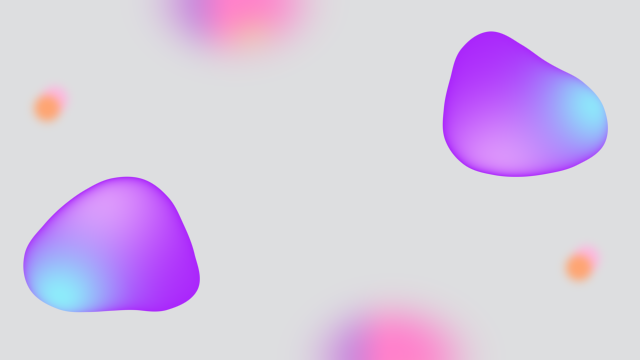
Write a WebGL 2 fragment shader that draws this background.

```glsl
#version 300 es
precision highp float;

uniform vec2 u_resolution;
out vec4 outColor;

// Colours
const vec3 BACKDROP = vec3(0.867, 0.871, 0.878);
const vec3 PURPLE = vec3(0.665, 0.145, 0.985);
const vec3 ORCHID = vec3(0.880, 0.600, 0.985);
const vec3 CYAN = vec3(0.550, 0.945, 0.980);
const vec3 MAUVE = vec3(0.780, 0.480, 0.860);
const vec3 PINK = vec3(1.000, 0.500, 0.800);
const vec3 PEACH = vec3(0.980, 0.680, 0.660);
const vec3 ROSE = vec3(1.000, 0.710, 0.880);
const vec3 ORANGE = vec3(1.000, 0.640, 0.430);

// Layout, in units of the canvas height
const vec2 RIGHT_BLOB = vec2(1.447, 0.699);
const vec2 LEFT_BLOB = vec2(0.3125, 0.294);
const vec2 TOP_GLOW = vec2(0.653, 1.0);
const vec2 BOTTOM_GLOW = vec2(1.088, 0.0);
const vec2 LEFT_DOT = vec2(0.141, 0.711);
const vec2 RIGHT_DOT = vec2(1.618, 0.268);
const vec2 GLOW_SIZE = vec2(0.165, 0.125);
const float DOT_SIZE = 0.034;
const float ORCHID_REACH = 0.20;
const float CYAN_REACH = 0.17;
const float RIM_WIDTH = 0.016;
const float TAU = 6.2831853;

// Blob radii at equal angles, counterclockwise from the right
const int SPOKES = 16;
const float RIGHT_RADII[SPOKES] = float[SPOKES](
    0.231, 0.188, 0.154, 0.150, 0.178, 0.231, 0.234, 0.213,
    0.214, 0.228, 0.222, 0.200, 0.190, 0.196, 0.222, 0.252);
const float LEFT_RADII[SPOKES] = float[SPOKES](
    0.228, 0.214, 0.221, 0.225, 0.211, 0.194, 0.192, 0.208,
    0.244, 0.250, 0.215, 0.174, 0.157, 0.168, 0.218, 0.256);

// Approximate signed distance to a closed spline in polar form
float blobDistance(vec2 p, float radii[SPOKES]) {
    float turn = atan(p.y, p.x) / TAU * float(SPOKES);
    int i = int(floor(turn)) + SPOKES;
    float t = fract(turn);
    float a = radii[(i - 1) % SPOKES];
    float b = radii[i % SPOKES];
    float c = radii[(i + 1) % SPOKES];
    float d = radii[(i + 2) % SPOKES];
    float k1 = 0.5 * (c - a);
    float k2 = a - 2.5 * b + 2.0 * c - 0.5 * d;
    float k3 = 0.5 * (d - a) + 1.5 * (b - c);
    float radius = b + t * (k1 + t * (k2 + t * k3));
    float slope = (k1 + t * (2.0 * k2 + 3.0 * t * k3)) * float(SPOKES) / TAU;
    float r = length(p);
    return (r - radius) / length(vec2(1.0, slope / max(r, 0.1)));
}

float gaussian(vec2 p, float reach) {
    return exp(-dot(p, p) / (reach * reach));
}

// Blurred disc, half strength near unit length
float softDisc(vec2 p) {
    return exp(-0.7 * pow(length(p), 3.0));
}

// Glossy blob: colour lights inside, saturated rim outside
vec3 addBlob(vec3 color, vec2 p, float radii[SPOKES], vec2 orchidAt, vec2 cyanAt) {
    float dist = blobDistance(p, radii);
    float cyan = gaussian(p - cyanAt, CYAN_REACH);
    vec3 body = mix(PURPLE, ORCHID, gaussian(p - orchidAt, ORCHID_REACH));
    body = mix(body, CYAN, cyan);
    float rim = exp(min(dist, 0.0) / RIM_WIDTH);
    body = mix(body, PURPLE, rim * (1.0 - 0.8 * cyan));
    float edge = 0.75 / u_resolution.y;
    return mix(color, body, 1.0 - smoothstep(-edge, edge, dist));
}

// Wide glow running from mauve to pink, with a peach underside
vec3 addGlow(vec3 color, vec2 p) {
    vec3 tint = mix(MAUVE, PINK, smoothstep(-0.14, 0.0, p.x));
    tint = mix(tint, PEACH, 0.8 * gaussian(p - vec2(0.05, -0.12), 0.08));
    return mix(color, tint, softDisc(p / GLOW_SIZE));
}

// Small two-tone spark
vec3 addDot(vec3 color, vec2 p) {
    color = mix(color, ROSE, 0.9 * softDisc((p - vec2(0.012, 0.014)) / DOT_SIZE));
    return mix(color, ORANGE, 0.95 * softDisc((p + vec2(0.010, 0.012)) / DOT_SIZE));
}

void main() {
    vec2 p = gl_FragCoord.xy / u_resolution.y;
    vec3 color = BACKDROP;
    color = addGlow(color, p - TOP_GLOW);
    color = addGlow(color, p - BOTTOM_GLOW);
    color = addDot(color, p - LEFT_DOT);
    color = addDot(color, p - RIGHT_DOT);
    color = addBlob(color, p - RIGHT_BLOB, RIGHT_RADII, vec2(-0.058, -0.174), vec2(0.225, 0.019));
    color = addBlob(color, p - LEFT_BLOB, LEFT_RADII, vec2(-0.035, 0.155), vec2(-0.150, -0.132));
    outColor = vec4(color, 1.0);
}
```
